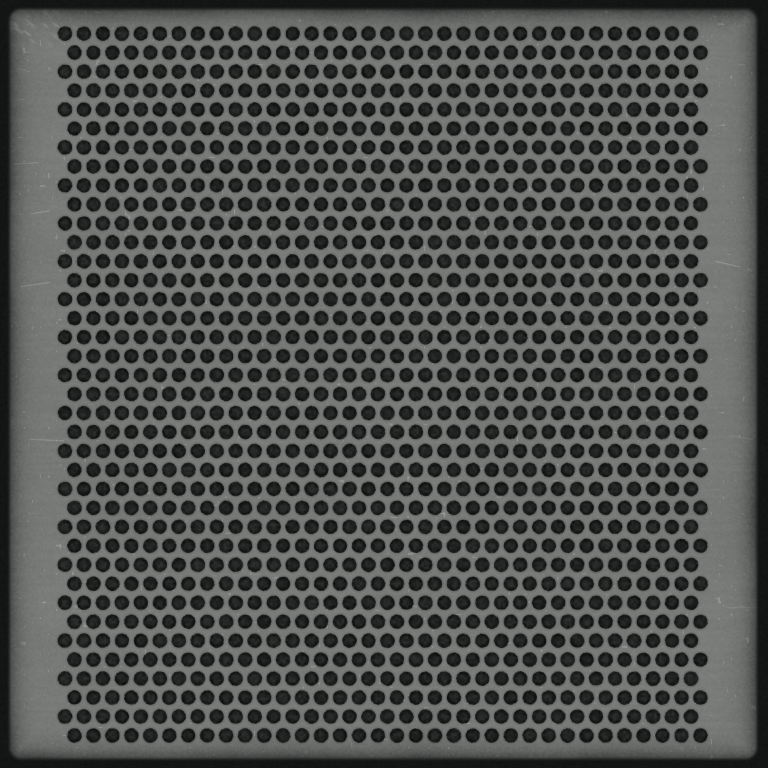
This texture is drawn by a WebGL 2 fragment shader. Its source:

```glsl
#version 300 es
precision highp float;
// A worn grey metal grille: 34 by 38 round holes in staggered rows on a plate
// with a shaded, rounded black frame. Holes come from snapping to the nearest
// lattice point; value noise roughens the rims and stains the metal.
uniform vec2 u_resolution;
out vec4 fragColor;

float hash(vec2 p) {
  vec3 q = fract(vec3(p.xyx) * 0.1031);
  q += dot(q, q.yzx + 33.33);
  return fract((q.x + q.y) * q.z);
}

float noise(vec2 p) {
  vec2 i = floor(p), f = fract(p);
  f = f * f * (3.0 - 2.0 * f);
  return mix(mix(hash(i), hash(i + vec2(1, 0)), f.x),
             mix(hash(i + vec2(0, 1)), hash(i + vec2(1, 1)), f.x), f.y);
}

float fbm(vec2 p) {
  float sum = 0.0, amp = 0.5;
  for (int i = 0; i < 4; i++) {
    sum += amp * noise(p);
    p = p * 2.03 + 17.0;
    amp *= 0.5;
  }
  return sum;
}

float roundedBox(vec2 p, vec2 halfSize, float radius) {
  vec2 q = abs(p) - halfSize + radius;
  return length(max(q, 0.0)) + min(max(q.x, q.y), 0.0) - radius;
}

float segment(vec2 p, vec2 a, vec2 b) {
  vec2 ap = p - a, ab = b - a;
  return length(ap - ab * clamp(dot(ap, ab) / dot(ab, ab), 0.0, 1.0));
}

// Nearest hole: xy is its column and row, z the distance to its centre
vec3 nearestHole(vec2 uv) {
  const float pitch = 0.0247;
  vec2 g = (uv - vec2(0.0846, 0.0423)) / pitch;
  float row = clamp(floor(g.y + 0.5), 0.0, 37.0);
  float shift = 0.5 - 0.5 * mod(row, 2.0);
  float col = clamp(floor(g.x - shift + 0.5), 0.0, 33.0);
  return vec3(col, row, length(g - vec2(col + shift, row)) * pitch);
}

// Faint hairlines, mostly level, lying along the left and right margins
float scratches(vec2 uv) {
  float sum = 0.0;
  for (float i = 0.0; i < 16.0; i++) {
    float side = step(0.5, hash(vec2(i, 9.0)));
    vec2 a = vec2(mix(0.015, 0.925, side) + 0.03 * hash(vec2(i, 1.0)),
                  0.03 + 0.94 * hash(vec2(i, 2.0)));
    vec2 b = a + vec2(0.01 + 0.035 * hash(vec2(i, 3.0)),
                      0.016 * (hash(vec2(i, 4.0)) - 0.5));
    float line = 1.0 - smoothstep(0.0003, 0.0014, segment(uv, a, b));
    sum += line * hash(vec2(i, 5.0));
  }
  return sum;
}

void main() {
  vec2 uv = gl_FragCoord.xy / u_resolution;
  float px = 1.0 / min(u_resolution.x, u_resolution.y);
  float grain = noise(uv * 420.0) - 0.5;
  float stain = fbm(uv * 9.0) - 0.47;

  // Metal plate with brushed streaks, scratches and pale dust
  vec3 color = vec3(0.47, 0.48, 0.47) + 0.035 * stain + 0.025 * grain;
  color += 0.015 * (noise(uv * vec2(14.0, 260.0)) - 0.5);
  color += 0.09 * scratches(uv);
  color += 0.10 * smoothstep(0.90, 1.0, noise(uv * 190.0 + 40.0));
  float corner = 1.0 - smoothstep(0.0, 0.09, length((uv - vec2(0.04, 0.97)) * vec2(1, 2)));
  color += 0.10 * corner * smoothstep(0.55, 0.85, noise(mat2(0.8, 0.6, -0.6, 0.8) * uv * vec2(90, 230)));

  // Holes: rough dark rim, slightly lighter mottled floor
  vec3 hole = nearestHole(uv);
  float wear = hash(hole.xy + 3.0);
  float radius = 0.0093 + 0.0003 * (wear - 0.5) + 0.0009 * grain;
  float soft = max(0.0011, 0.75 * px);
  float inside = 1.0 - smoothstep(radius - soft, radius + soft, hole.z);
  float halo = 1.0 - smoothstep(radius, radius + 0.0035, hole.z);
  float floorLight = 1.0 - smoothstep(0.003, 0.0075, hole.z);
  vec3 holeColor = mix(vec3(0.095, 0.10, 0.10), vec3(0.145, 0.15, 0.148), floorLight);
  holeColor += 0.07 * (noise(uv * 300.0 + 80.0) - 0.5) + 0.02 * (wear - 0.5);
  color *= 1.0 - 0.12 * halo;
  color = mix(color, holeColor, inside);

  // Grime shading inward from the frame, then the black frame itself
  float edge = roundedBox(uv - vec2(0.499, 0.5), vec2(0.4875, 0.489), 0.016);
  float depth = -edge + 0.006 * stain + 0.002 * grain;
  color *= 1.0 - 0.55 * exp(-max(depth, 0.0) * 85.0);
  vec3 frame = vec3(0.075, 0.08, 0.08) + 0.02 * grain;
  color = mix(color, frame, smoothstep(-0.0025 - px, 0.0015 + px, edge + 0.001 * grain));

  fragColor = vec4(clamp(color, 0.0, 1.0), 1.0);
}
```
